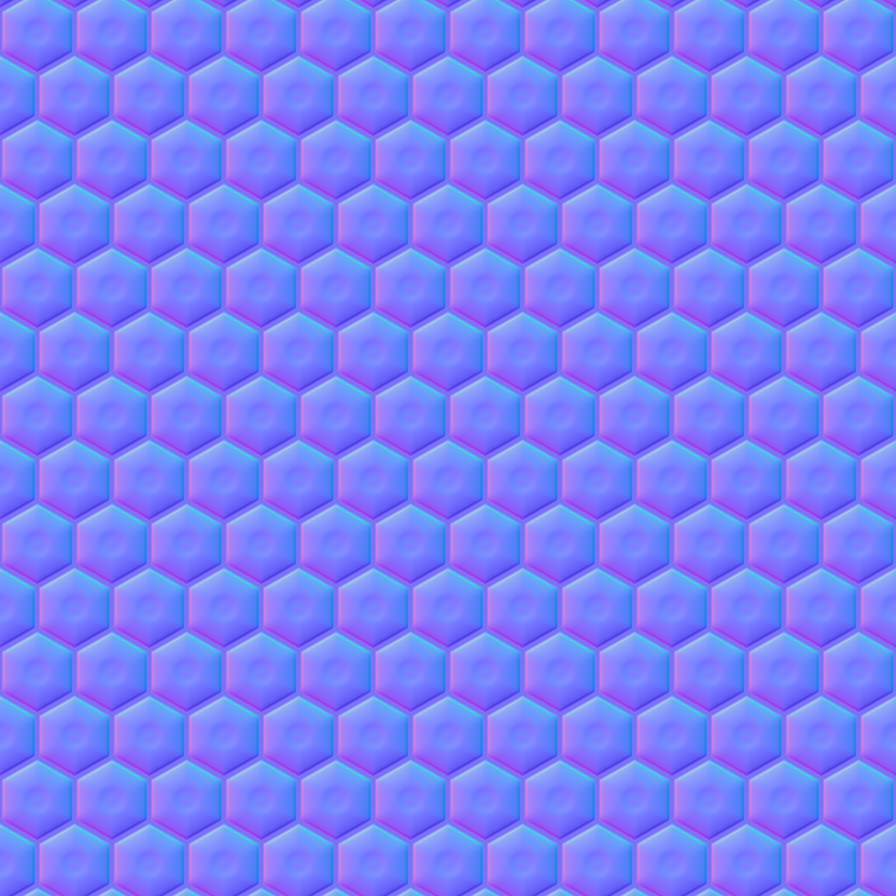
This texture map is drawn by a three.js fragment shader. Its source:

```glsl
varying vec2 vUv;

#define COLUMNS 12.0
#define ROWS 14.0
#define TILE_EDGE 0.452
#define GROOVE_EDGE 0.482
#define DOME_TILT 0.40
#define BEVEL_TILT 0.22
#define DIMPLE_TILT 0.13
#define DIMPLE_RADIUS 0.15
#define CORNER_SHARPNESS 34.0
#define FLAT_COLOR vec2(0.478, 0.508)

const float ROW_STEP = 0.8660254;

// Offset from the nearest hexagon centre; cells are one unit wide
vec2 hexCell(vec2 p) {
  vec2 period = vec2(1.0, 2.0 * ROW_STEP);
  vec2 firstRow = mod(p - vec2(0.0, 0.5 * ROW_STEP) + 0.5 * period, period) - 0.5 * period;
  vec2 nextRow = mod(p - vec2(0.5, 1.5 * ROW_STEP) + 0.5 * period, period) - 0.5 * period;
  return dot(firstRow, firstRow) < dot(nextRow, nextRow) ? firstRow : nextRow;
}

// Distance from the centre towards the nearest side, 0.5 at the cell border
float hexDistance(vec2 p) {
  p = abs(p);
  return max(p.x, dot(p, vec2(0.5, ROW_STEP)));
}

// Outward direction, blended softly where two sides meet
vec2 hexDirection(vec2 p, float d) {
  vec2 direction = vec2(0.0);
  float total = 0.0;
  for (int i = 0; i < 6; i++) {
    float angle = float(i) * 1.0471976;
    vec2 side = vec2(cos(angle), sin(angle));
    float weight = exp(CORNER_SHARPNESS * (dot(p, side) - d));
    direction += side * weight;
    total += weight;
  }
  return direction / total;
}

void main() {
  vec2 p = hexCell(vUv * vec2(COLUMNS, ROWS * ROW_STEP));
  float d = hexDistance(p);
  float radius = length(p);

  // Domed tile with a raised rim, falling to a flat groove
  float inside = 1.0 - smoothstep(TILE_EDGE, GROOVE_EDGE, d);
  float dome = DOME_TILT * pow(clamp((d - 0.10) / 0.34, 0.0, 1.0), 1.6);
  float bevel = BEVEL_TILT * smoothstep(0.415, TILE_EDGE, d);
  vec2 tilt = hexDirection(p, d) * (dome + bevel) * inside;

  // Shallow round dimple sloping back to the centre
  float wall = (radius - DIMPLE_RADIUS) / 0.055;
  tilt -= p / max(radius, 0.001) * DIMPLE_TILT * exp(-wall * wall) * smoothstep(0.0, 0.08, radius);

  // Tangent-space normal with the red axis pointing left
  float facing = sqrt(max(1.0 - dot(tilt, tilt), 0.0));
  vec2 slopeColor = FLAT_COLOR + 0.5 * vec2(-tilt.x, tilt.y);
  float grooveShade = smoothstep(TILE_EDGE, 0.5, d);
  vec3 color = vec3(slopeColor, 0.5 + 0.5 * facing);
  color -= grooveShade * vec3(-0.01, 0.07, 0.04);
  gl_FragColor = vec4(color, 1.0);
}
```
